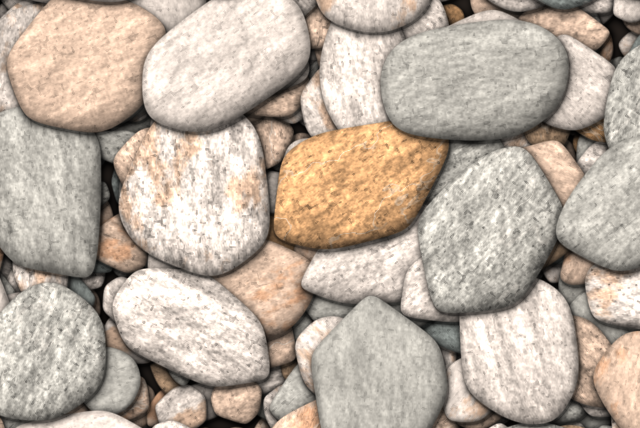
This texture is drawn by a Shadertoy shader. Its source:

```glsl
// A bed of smooth beach pebbles in cream, peach, grey and tan under soft light.
// Jittered grids of rounded convex polygons are painted from small to large,
// each stone casting a tight soft shadow on those beneath it.

const float TAU = 6.2831853;

float hash(vec2 p) {
    return fract(sin(dot(p, vec2(127.1, 311.7))) * 43758.5453);
}

float noise(vec2 p) {
    vec2 i = floor(p), f = fract(p);
    f = f * f * (3.0 - 2.0 * f);
    return mix(mix(hash(i), hash(i + vec2(1, 0)), f.x),
               mix(hash(i + vec2(0, 1)), hash(i + vec2(1, 1)), f.x), f.y);
}

float fbm(vec2 p) {
    float sum = 0.0, amp = 0.42;
    for (int i = 0; i < 5; i++) {
        sum += amp * noise(p);
        p = mat2(1.6, 1.2, -1.2, 1.6) * p + 7.3;
        amp *= 0.6;
    }
    return sum;
}

// Smooth maximum of seven half-planes: xy is the gradient, z the distance.
vec3 pebble(vec2 q, vec2 id) {
    float sharpness = mix(6.0, 14.0, hash(id + 5.3));
    float total = 0.0;
    vec2 gradient = vec2(0);
    for (float k = 0.0; k < 7.0; k++) {
        float angle = (k + 0.75 * hash(id + 0.37 * k)) * TAU / 7.0;
        vec2 normal = vec2(cos(angle), sin(angle));
        float side = 0.78 + 0.28 * hash(id + 0.53 * k + 9.1);
        float weight = exp(sharpness * (dot(q, normal) - side));
        total += weight;
        gradient += weight * normal;
    }
    return vec3(gradient / total, log(total) / sharpness);
}

vec3 stoneColor(float pick) {
    if (pick < 0.46) return vec3(0.96, 0.90, 0.85);  // cream
    if (pick < 0.67) return vec3(0.92, 0.79, 0.69);  // peach
    if (pick < 0.85) return vec3(0.77, 0.75, 0.71);  // warm grey
    if (pick < 0.93) return vec3(0.57, 0.59, 0.57);  // slate
    if (pick < 0.97) return vec3(0.74, 0.61, 0.49);  // tan
    return vec3(0.89, 0.68, 0.48);                   // ochre
}

// Mottling, rust stains, veins and fine grain on one stone.
vec3 stoneSurface(vec2 s, vec2 id) {
    float pick = hash(id + 2.7);
    vec3 color = stoneColor(pick) * mix(0.97, 1.06, hash(id + 3.9));
    vec2 t = s * vec2(14, 24) + 50.0 * vec2(hash(id + 6.1), hash(id + 7.7));
    float mottle = fbm(t);
    float rough = hash(id + 8.3);
    color *= 1.0 + (mottle - 0.48) * mix(0.25, 0.65, rough);

    float rust = smoothstep(0.50, 0.68, fbm(t * 0.7 + 19.0));
    float stained = step(pick, 0.67) * step(0.5, hash(id + 1.3));
    color = mix(color, color * vec3(0.95, 0.82, 0.71), 0.75 * rust * stained);

    float vein = smoothstep(0.02, 0.0, abs(fbm(t * 0.3 + 31.0) - 0.48));
    color = mix(color, vec3(0.95, 0.91, 0.86), 0.4 * vein * step(0.6, rough));

    float relief = mottle - fbm(t + vec2(-0.08, 0.16));
    float grain = noise(s * 210.0 + id) + noise(s * 120.0 + id * 2.0) - 1.0;
    float specks = smoothstep(0.74, 0.9, noise(s * 110.0 + id * 3.0));
    float pitting = mix(0.4, 1.0, rough);
    return color * (1.0 + pitting * (1.1 * relief + 0.24 * grain - 0.22 * specks));
}

void mainImage(out vec4 fragColor, in vec2 fragCoord) {
    vec2 uv = fragCoord / iResolution.y;
    float pixel = 1.0 / iResolution.y;
    vec3 light = normalize(vec3(-0.3, 0.55, 0.8));
    vec3 color = vec3(0.20, 0.17, 0.15);

    for (int layer = 0; layer < 5; layer++) {
        float depth = float(layer);
        float size = 0.085 * pow(1.41, depth);
        float presence = layer < 2 ? 1.0 : layer == 2 ? 0.8 : 0.62;
        vec2 cell = floor(uv / size);

        for (int n = 0; n < 9; n++) {
            vec2 id = cell + vec2(n % 3 - 1, n / 3 - 1);
            vec2 seed = id + 41.0 * depth + 13.0;
            if (hash(seed + 4.4) > presence) continue;

            // Place, turn and stretch the stone
            vec2 jitter = vec2(hash(seed + 0.2), hash(seed + 0.6)) - 0.5;
            vec2 p = uv - (id + 0.5 + 0.5 * jitter) * size;
            float turn = TAU * hash(seed + 1.9);
            mat2 spin = mat2(cos(turn), -sin(turn), sin(turn), cos(turn));
            float radius = size * mix(0.48, 0.64, hash(seed + 2.2));
            float stretch = mix(1.0, 1.32, hash(seed + 3.1));
            vec2 s = spin * p;
            vec2 squash = vec2(1.0 / stretch, stretch) / radius;
            vec2 q = s * squash;
            if (length(q) > 2.0) continue;

            vec3 shape = pebble(q, seed);
            vec2 slope = (shape.xy * squash * radius) * spin;
            float d = shape.z * radius / max(length(slope), 0.5);

            // Contact shadow, falling down and to the right
            float away = d - dot(slope, vec2(0.003, -0.006));
            color *= 1.0 - 0.68 * exp(-max(away, 0.0) / 0.008);

            float cover = smoothstep(pixel, -pixel, d);
            if (cover <= 0.0) continue;

            // Broad flat top that rolls off close to the rim
            float inside = clamp(-shape.z, 0.0, 1.0);
            vec3 normal = normalize(vec3(slope * 1.15 * pow(1.0 - inside, 6.0), 1.0));
            float shade = 0.42 + 0.59 * max(dot(normal, light), 0.0) / light.z;
            shade *= mix(0.78, 1.0, smoothstep(0.0, 0.1, inside));
            shade *= mix(0.87, 1.02, min(depth / 2.0, 1.0));
            color = mix(color, stoneSurface(s, seed) * min(shade, 1.07), cover);
        }
    }
    fragColor = vec4(clamp(color, 0.0, 1.0), 1.0);
}
```
